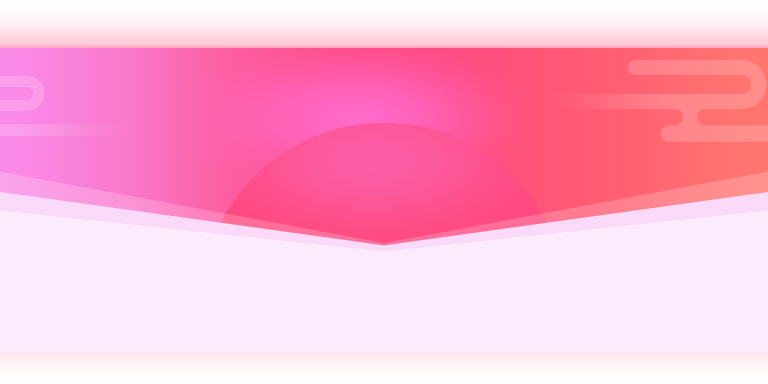
Give the GLSL for this background, as a WebGL 2 fragment shader.

```glsl
#version 300 es
precision highp float;
// Pink sunset banner with a rising sun, ribbon clouds and a pale V-shaped sheet.
uniform vec2 u_resolution;
out vec4 fragColor;

// Antialiased coverage of a signed distance, in units of canvas height.
float cover(float d) {
    return clamp(0.5 - d * u_resolution.y, 0.0, 1.0);
}

// Two round-ended arms reaching left, joined by a half ring on the right.
float hook(vec2 p, float radius, float halfWidth, float arm) {
    float across = length(vec2(max(p.x, 0.0), p.y)) - radius;
    return length(vec2(min(p.x + arm, 0.0), across)) - halfWidth;
}

// Narrow neck with concave sides that links two cloud bars.
float neck(vec2 p) {
    vec2 side = vec2(abs(p.x) - 0.039, p.y);
    return max(max(side.x, abs(p.y) - 0.026), 0.021 - length(side));
}

vec3 skyColor(vec2 p) {
    vec3 sky = mix(vec3(0.98, 0.54, 0.91), vec3(0.98, 0.48, 0.81), smoothstep(0.0, 0.34, p.x));
    sky = mix(sky, vec3(0.99, 0.38, 0.65), smoothstep(0.28, 0.6, p.x));
    sky = mix(sky, vec3(1.0, 0.29, 0.51), smoothstep(0.5, 0.95, p.x));
    sky = mix(sky, vec3(1.0, 0.36, 0.45), smoothstep(1.1, 1.6, p.x));
    sky = mix(sky, vec3(1.0, 0.46, 0.44), smoothstep(1.5, 2.0, p.x));
    // Magenta halo above the sun
    float halo = length((p - vec2(0.93, 0.31)) / vec2(0.5, 0.24));
    return mix(sky, vec3(1.0, 0.42, 0.8), 0.95 * (1.0 - smoothstep(0.0, 1.0, halo)));
}

vec3 sunColor(vec2 p) {
    float fade = length((p - vec2(0.97, 0.42)) / vec2(0.5, 0.24));
    return mix(vec3(0.985, 0.37, 0.655), vec3(1.0, 0.29, 0.5), smoothstep(0.0, 1.0, fade));
}

float cloudCover(vec2 p) {
    // Left side: a hook and a fading streak
    float left = cover(hook(p - vec2(0.07, 0.2435), 0.031, 0.0143, 1.0));
    float streak = cover(abs(p.y - 0.339) - 0.0155) * (1.0 - smoothstep(0.0, 0.38, p.x));
    // Right side: a hook whose lower arm fades, a neck and a bottom bar
    vec2 h = p - vec2(1.932, 0.22);
    float right = cover(hook(h, 0.0443, 0.0195, h.y < 0.0 ? 0.277 : 0.55));
    right *= h.y < 0.0 ? 1.0 : smoothstep(1.4, 1.76, p.x);
    float link = cover(neck(p - vec2(1.797, 0.305)));
    float bar = cover(length(vec2(min(p.x - 1.743, 0.0), p.y - 0.348)) - 0.0215);
    return max(max(left, streak), max(right, max(link, bar)));
}

void main() {
    // Height units, with y running down from the top edge
    vec2 p = vec2(gl_FragCoord.x, u_resolution.y - gl_FragCoord.y) / u_resolution.y;
    float fromCenter = abs(p.x - 0.5 * u_resolution.x / u_resolution.y);

    // Sky, sun and clouds
    vec3 card = skyColor(p);
    card = mix(card, sunColor(p), cover(length(p - vec2(1.0, 0.797)) - 0.477));
    card = mix(card, vec3(1.0), 0.18 * cloudCover(p));

    // Translucent strip, lavender border and pale sheet
    card = mix(card, vec3(1.0), 0.2 * cover(0.633 - 0.186 * fromCenter - p.y));
    card = mix(card, vec3(0.985, 0.85, 0.975), cover(0.639 - 0.139 * fromCenter - p.y));
    card = mix(card, vec3(0.985, 0.92, 0.99), cover(0.655 - 0.107 * fromCenter - p.y));

    // Soft pink glow outside the card
    float above = clamp(p.y / 0.122, 0.0, 1.0);
    float below = clamp((1.0 - p.y) / 0.081, 0.0, 1.0);
    vec3 color = p.y < 0.5
        ? mix(vec3(1.0), vec3(1.0, 0.75, 0.81), above * above)
        : mix(vec3(1.0), vec3(1.0, 0.9, 0.915), below * below);
    color = mix(color, vec3(1.0, 0.66, 0.75), cover(abs(p.y - 0.122) - 0.003));

    color = mix(color, card, cover(abs(p.y - 0.522) - 0.397));
    fragColor = vec4(color, 1.0);
}
```
